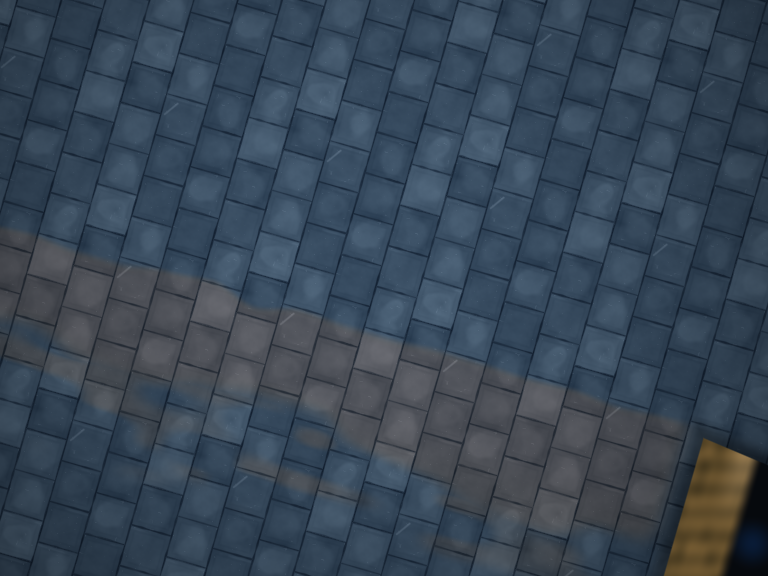
Write a Shadertoy shader that draws this texture.

```glsl
float hash(vec2 p) {
    vec3 a = fract(p.xyx * 0.1031);
    a += dot(a, a.yzx + 33.33);
    return fract((a.x + a.y) * a.z);
}

// Value noise that wraps after the given whole period
float noise(vec2 p, float period) {
    vec2 i = floor(p), f = fract(p);
    f = f * f * (3.0 - 2.0 * f);
    vec2 a = mod(i, period), b = mod(i + 1.0, period);
    return mix(mix(hash(a), hash(vec2(b.x, a.y)), f.x),
               mix(hash(vec2(a.x, b.y)), hash(b), f.x), f.y);
}

// Layered noise repeating every 4 tiles
float grain(vec2 p) {
    float sum = 0.0, weight = 0.5, scale = 2.0;
    for (int i = 0; i < 5; i++) {
        sum += weight * noise(p * scale, 4.0 * scale);
        scale *= 2.0;
        weight *= 0.55;
    }
    return sum;
}

float segment(vec2 p, vec2 a, vec2 b) {
    vec2 d = b - a;
    return length(p - a - d * clamp(dot(p - a, d) / dot(d, d), 0.0, 1.0));
}

// Brightness of the 4 by 4 block of paving tiles, one column per row here
const mat4 tileTone = mat4(0.52, 0.45, 0.38, 0.32,
                           0.28, 0.36, 0.46, 0.32,
                           0.52, 0.70, 0.36, 0.48,
                           0.27, 0.54, 0.50, 0.72);

// Tone of the paving in x, joint coverage in y
vec2 paving(vec2 q, float px) {
    vec2 t = q - vec2(0.39, 0.03);
    t.y -= 0.5 * mod(floor(t.x), 2.0);
    vec2 id = mod(floor(t), 4.0);
    vec2 f = fract(t);
    vec2 side = min(f, 1.0 - f);
    float rough = grain(q);
    float edge = min(side.x, side.y) + 0.02 * (noise(q * 6.0, 24.0) - 0.5);

    float tone = tileTone[int(id.x)][int(id.y)] + 0.5 * (rough - 0.55);
    // Worn pale patch, off centre and ragged on each tile
    vec2 worn = f - 0.42 - 0.16 * vec2(hash(id + 5.0), hash(id + 9.0));
    float reach = length(worn) + 0.35 * (noise(q * 3.0, 12.0) - 0.5);
    tone += 0.26 * hash(id + 2.0) * smoothstep(0.42, 0.25, reach);
    // Faint inset groove and chipped upper rim
    tone -= 0.07 * smoothstep(0.045, 0.0, abs(edge - 0.12));
    tone += 0.16 * smoothstep(0.04, 0.0, abs(f.y - 0.07)) * smoothstep(0.5, 0.8, rough);
    tone -= 0.10 * smoothstep(0.2, 0.0, edge);

    float joint = 1.0 - smoothstep(0.0, 0.026 + 0.6 * px, edge);
    joint *= side.x < side.y ? 1.0 : 0.8;
    return vec2(tone, joint * (0.6 + 0.7 * noise(q * 4.0, 16.0)));
}

// Strength of the band of warm light across the paving
float lightBand(vec2 q) {
    float upper = 5.2 + 0.45 * (noise(q * vec2(0.9, 0.3) + 7.0, 64.0) - 0.5);
    float lower = 7.0 + 0.4 * smoothstep(2.0, 6.0, q.x) + 0.9 * smoothstep(9.0, 14.0, q.x)
                + 0.8 * (noise(q * vec2(0.7, 1.1), 64.0) - 0.5);
    float band = smoothstep(upper - 0.15, upper + 0.15, q.y)
               * (1.0 - smoothstep(lower - 0.4, lower + 0.4, q.y));
    float flecks = smoothstep(0.5, 0.9, noise(q * vec2(0.8, 1.9) + 11.0, 64.0))
                 * smoothstep(7.0, 7.8, q.y) * smoothstep(10.2, 9.0, q.y);
    band *= 1.0 - 0.25 * smoothstep(6.8, 8.2, q.y);
    return max(band, 0.55 * flecks) * (1.0 - smoothstep(17.8, 18.7, q.x));
}

vec3 crate(vec2 q) {
    float slat = 0.5 + 0.5 * cos(q.y * 11.0 + 3.0 * q.x);
    float fiber = noise(q * vec2(4.0, 2.0), 256.0);
    vec3 wood = mix(vec3(0.27, 0.22, 0.12), vec3(0.46, 0.36, 0.20), 0.4 * slat + 0.6 * fiber);
    wood += vec3(0.16, 0.14, 0.12) * smoothstep(19.3, 19.9, q.x) * smoothstep(7.5, 5.5, q.y);
    vec3 dark = vec3(0.025, 0.035, 0.05);
    dark += vec3(0.01, 0.07, 0.16) * smoothstep(0.7, 0.0, length(q - vec2(20.6, 7.4)));
    return mix(wood, dark, smoothstep(19.95, 20.3, q.x));
}

void mainImage(out vec4 fragColor, in vec2 fragCoord) {
    // Downward y, then the tilted grid with one tile per unit
    vec2 p = vec2(fragCoord.x, iResolution.y - fragCoord.y) / iResolution.y;
    vec2 q = mat2(0.961, -0.277, 0.277, 0.961) * p * 13.58;
    float px = 13.58 / iResolution.y;

    // Tiles in shade and in warm light
    vec2 stone = paving(q, px);
    vec3 shade = mix(vec3(0.145, 0.215, 0.290), vec3(0.300, 0.382, 0.460), stone.x);
    vec3 warm = mix(vec3(0.235, 0.250, 0.280), vec3(0.395, 0.400, 0.425), stone.x);
    float lit = lightBand(q);
    vec3 color = mix(shade, warm, lit);
    color += vec3(0.03, 0.012, -0.01) * 4.0 * lit * (1.0 - lit);
    color *= 1.0 - vec3(0.52, 0.45, 0.38) * stone.y;

    // One scratch per block, and pale specks
    float scratch = segment(mod(q, 4.0), vec2(0.48, 1.51), vec2(0.70, 1.19));
    color += 0.09 * (1.0 - smoothstep(0.0, 0.02 + px, scratch));
    color += 0.05 * smoothstep(0.9, 1.0, noise(q * 14.0, 56.0));

    // Falloff toward the corners
    vec2 c = p - vec2(0.64, 0.42);
    color *= 1.08 - 0.55 * dot(c, c);

    // Crate in the corner with its contact shadow
    vec2 inside = q - vec2(18.8, 5.33);
    inside.y -= 0.12 * inside.x;
    float box = min(inside.x, inside.y);
    color *= 1.0 - 0.4 * smoothstep(-0.5, 0.0, box);
    color = mix(color, crate(q), smoothstep(-px, px, box));
    fragColor = vec4(clamp(color, 0.0, 1.0), 1.0);
}
```
